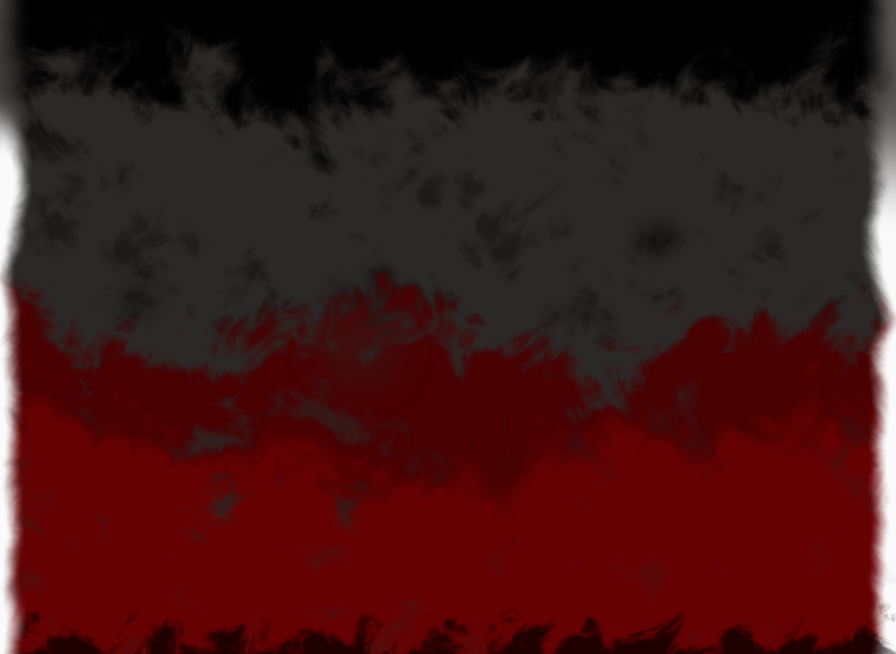
A Shadertoy shader for this background:

```glsl
vec2 hash2(vec2 p) {
    vec3 q = fract(p.xyx * vec3(0.1031, 0.103, 0.0973));
    q += dot(q, q.yzx + 33.33);
    return fract((q.xx + q.yz) * q.zy);
}

// Distance to the nearest scattered cell centre
float cellular(vec2 p) {
    vec2 cell = floor(p), f = p - cell;
    float nearest = 2.0;
    for (int j = -1; j <= 1; j++)
        for (int i = -1; i <= 1; i++) {
            vec2 offset = vec2(i, j);
            vec2 d = offset + hash2(cell + offset + 40.0) - f;
            nearest = min(nearest, dot(d, d));
        }
    return sqrt(nearest);
}

// Warped cellular octaves, centred near zero
float cloud(vec2 p) {
    float sum = 0.0, amplitude = 0.5;
    for (int i = 0; i < 5; i++) {
        p += 0.22 * sin(p.yx * 2.3 + vec2(1.7, 4.1));
        sum += amplitude * (0.45 - cellular(p));
        p = mat2(1.6, 1.2, -1.2, 1.6) * p + 7.3;
        amplitude *= 0.55;
    }
    return sum;
}

float bump(float x, float centre, float width) {
    float d = (x - centre) / width;
    return exp(-d * d);
}

float spot(vec2 p, vec2 centre, float radius) {
    return exp(-dot(p - centre, p - centre) / (radius * radius));
}

void mainImage(out vec4 fragColor, in vec2 fragCoord) {
    vec2 uv = fragCoord / iResolution.xy;
    float x = uv.x, y = uv.y;
    vec2 p = vec2(x * 1.37, y);

    float broad = cloud(p * 6.0);
    float fine = cloud(p * 13.0 + 19.0);
    float rough = 0.16 * broad + 0.16 * fine;

    // Charcoal with faint sooty patches
    vec3 charcoal = vec3(0.17, 0.157, 0.153);
    float soot = 0.45 * smoothstep(0.04, 0.28, 0.6 * broad + 0.6 * fine);
    soot += spot(p, vec2(1.005, 0.635), 0.028) * (0.6 + 2.0 * fine);
    soot += 0.4 * spot(p, vec2(0.56, 0.51), 0.05);
    soot += 0.35 * spot(p, vec2(0.21, 0.54), 0.03);
    vec3 color = charcoal * (1.0 - 0.75 * clamp(soot, 0.0, 1.0));

    // Black band with a ragged lower edge
    float blackEdge = 0.872 + 0.02 * bump(x, 0.13, 0.1) - 0.03 * bump(x, 0.34, 0.07)
                    + 0.02 * bump(x, 0.76, 0.1) + 0.02 * bump(x, 0.97, 0.05);
    color = mix(color, vec3(0.004), smoothstep(-0.055, 0.045, y - blackEdge + rough));

    // Dark red, then brighter red below
    float darkEdge = 0.462 + 0.12 * bump(x, 0.0, 0.06) + 0.055 * bump(x, 0.42, 0.11)
                   - 0.04 * bump(x, 0.66, 0.05) + 0.035 * bump(x, 0.82, 0.1)
                   + 0.08 * bump(x, 1.0, 0.05);
    float brightEdge = 0.31 + 0.08 * bump(x, 0.02, 0.08) - 0.05 * bump(x, 0.45, 0.1)
                     - 0.07 * bump(x, 0.57, 0.03) + 0.04 * bump(x, 0.7, 0.08)
                     + 0.06 * bump(x, 0.95, 0.08);
    float dark = smoothstep(-0.025, 0.05, darkEdge - y + rough);
    float bright = smoothstep(-0.04, 0.06, brightEdge - y + rough);
    vec3 red = mix(vec3(0.285, 0.003, 0.008), vec3(0.4, 0.002, 0.008), bright);

    // Charcoal showing through the red, mostly on the left
    float wear = smoothstep(0.02, 0.3, -0.7 * broad - 0.7 * fine);
    wear *= 0.25 + 0.6 * spot(uv, vec2(0.25, 0.3), 0.2);
    wear += 0.35 * spot(p, vec2(0.55, 0.47), 0.06);
    color = mix(color, mix(red, charcoal, clamp(wear, 0.0, 0.8)), dark);
    color *= 1.0 - 0.7 * smoothstep(0.035, -0.005, y - 0.15 * fine);

    // Soft painted sides over pale margins
    float wobble = 0.012 * fine + 0.0015 * sin(y * 37.0);
    float left = 0.014 + 0.008 * bump(y, 0.72, 0.08) - 0.011 * bump(y, 0.57, 0.04) + wobble;
    float right = 0.981 - 0.007 * bump(y, 0.63, 0.07) + 0.011 * bump(y, 0.51, 0.035) + wobble;
    vec3 leftMargin = mix(vec3(0.98), vec3(0.25, 0.24, 0.235), smoothstep(0.76, 0.86, y));
    vec3 rightMargin = mix(vec3(0.98), vec3(0.33, 0.32, 0.315), smoothstep(0.64, 0.86, y));
    float smudge = spot(p, vec2(1.37, 0.03), 0.05) * smoothstep(-0.05, 0.15, fine);
    rightMargin *= 1.0 - 0.7 * smudge;
    float topBlur = 0.01 * smoothstep(0.7, 0.9, y);
    color = mix(leftMargin, color, smoothstep(left - 0.011 - topBlur, left + 0.013 + topBlur, x));
    color = mix(color, rightMargin, smoothstep(right - 0.013 - topBlur, right + 0.011 + topBlur, x));

    fragColor = vec4(color, 1.0);
}
```
